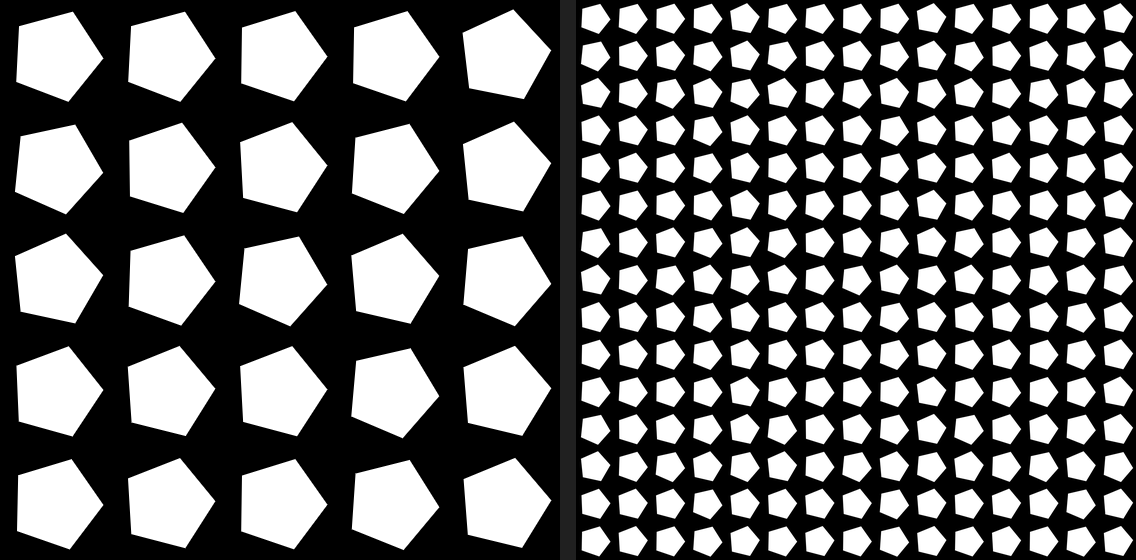
Left: one tile. Right: repeated 3 by 3.
Give the GLSL for this pattern, as a Shadertoy shader.

```glsl
const float TAU = 6.2831853;

float hash(vec2 p) {
    vec3 q = fract(p.xyx * vec3(0.1031, 0.1030, 0.0973));
    q += dot(q, q.yzx + 33.33);
    return fract((q.x + q.y) * q.z);
}

// Distance to a regular pentagon with one corner pointing along +x
float pentagon(vec2 p, float radius, float turn) {
    float sector = TAU / 5.0;
    float angle = mod(atan(p.y, p.x) - turn, sector) - 0.5 * sector;
    return length(p) * cos(angle) - radius * cos(0.5 * sector);
}

void mainImage(out vec4 fragColor, in vec2 fragCoord) {
    // Five by five grid of cells
    vec2 grid = 5.0 * fragCoord / iResolution.xy;
    vec2 cell = mod(floor(grid), 5.0);
    vec2 local = fract(grid) - 0.5;

    // Each pentagon is tilted a little, at random
    float tilt = 0.26 * (hash(cell + 3.7) - 0.5);
    float dist = pentagon(local, 0.424, tilt);

    // White shapes on black, edge one pixel soft
    float pixel = 5.0 / min(iResolution.x, iResolution.y);
    float fill = clamp(0.5 - dist / pixel, 0.0, 1.0);
    fragColor = vec4(vec3(fill), 1.0);
}
```
